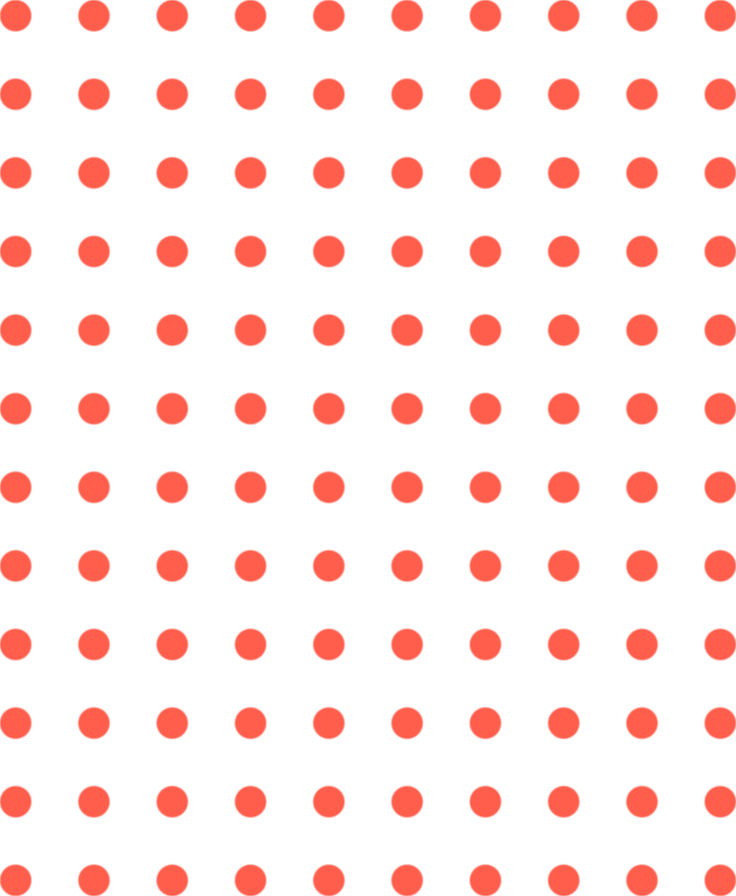
Write a Shadertoy shader that draws this pattern.

```glsl
// A regular grid of flat coral dots on white, with the outer dots touching the canvas edges.
// Each point finds its nearest grid centre, then a circle distance function
// with a soft edge blends the dot colour over the ground.

const vec2 DOT_COUNT = vec2(10.0, 12.0);       // dots across and down
const float DOT_RADIUS = 0.0213;               // in canvas widths
const float EDGE_SOFTNESS = 0.0020;            // half width of the edge blend
const vec3 GROUND_COLOR = vec3(1.0);
const vec3 DOT_COLOR = vec3(1.0, 0.37, 0.30);

// Signed distance to the nearest dot of a grid inset by one radius.
float dotGridDistance(vec2 point, vec2 canvasSize) {
    vec2 pitch = (canvasSize - 2.0 * DOT_RADIUS) / (DOT_COUNT - 1.0);
    vec2 cell = floor((point - DOT_RADIUS) / pitch + 0.5);
    cell = clamp(cell, vec2(0.0), DOT_COUNT - 1.0);
    vec2 center = DOT_RADIUS + cell * pitch;
    return length(point - center) - DOT_RADIUS;
}

void mainImage(out vec4 fragColor, in vec2 fragCoord) {
    // Canvas units: the width is 1
    vec2 point = fragCoord / iResolution.x;
    vec2 canvasSize = iResolution.xy / iResolution.x;

    // Keep the edge at least one pixel wide on small canvases
    float edge = max(EDGE_SOFTNESS, 0.5 / iResolution.x);
    float coverage = 1.0 - smoothstep(-edge, edge, dotGridDistance(point, canvasSize));

    fragColor = vec4(mix(GROUND_COLOR, DOT_COLOR, coverage), 1.0);
}
```
